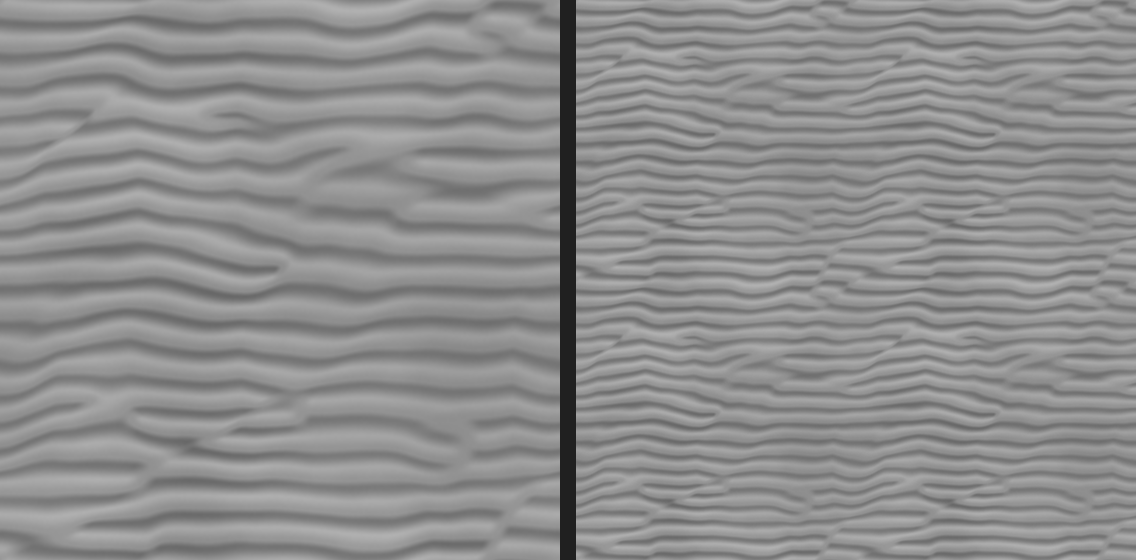
Left, the tile; right, the same tile 2 across and 2 down.
A WebGL 2 fragment shader for this texture:

```glsl
#version 300 es
precision highp float;

uniform vec2 u_resolution;
out vec4 outColor;

const float TAU = 6.2831853;
const int WAVE_COUNT = 28;
const float RIPPLES = 17.0;

// Integer hash of a cell and a seed, 0 to 1
float hash(ivec2 cell, int seed) {
    uint h = uint(cell.x) * 1597334673u ^ uint(cell.y) * 3812015801u ^ uint(seed) * 2798796415u;
    h = (h ^ (h >> 16)) * 2246822519u;
    h = (h ^ (h >> 13)) * 3266489917u;
    return float((h ^ (h >> 16)) >> 8) / 16777216.0;
}

// Value noise that wraps after the given number of cells
float wrapNoise(vec2 p, ivec2 cells, int seed) {
    vec2 q = p * vec2(cells);
    vec2 f = fract(q);
    ivec2 a = ivec2(floor(q)) % cells;
    ivec2 b = (a + 1) % cells;
    f = f * f * f * (f * (f * 6.0 - 15.0) + 10.0);
    float low = mix(hash(a, seed), hash(ivec2(b.x, a.y), seed), f.x);
    float high = mix(hash(ivec2(a.x, b.y), seed), hash(b, seed), f.x);
    return mix(low, high, f.y);
}

// Softly pointed peaks, so that crests kink upward
float peaks(vec2 p, ivec2 cells, int seed) {
    float d = 2.0 * wrapNoise(p, cells, seed) - 1.0;
    return 1.0 - sqrt(d * d + 0.01);
}

// Complex sum of whole-number waves; its phase forks where ripples merge
vec2 rippleField(vec2 p, float carrier, float lean) {
    float base = TAU * RIPPLES * p.y;
    vec2 sum = carrier * vec2(cos(base), sin(base));
    float gain = inversesqrt(float(WAVE_COUNT));
    for (int i = 0; i < WAVE_COUNT; i++) {
        float dy = floor(mix(-4.0, 5.0, hash(ivec2(i, 2), 11)));
        float kx = floor(mix(-3.0, 4.0, hash(ivec2(i, 1), 11))) - floor(lean * dy + 0.5);
        float angle = TAU * (dot(vec2(kx, RIPPLES + dy), p) + hash(ivec2(i, 3), 11));
        sum += gain * vec2(cos(angle), sin(angle));
    }
    return sum;
}

// Shade from crest (0) down the dark lee side to the next crest (1)
float rippleShade(float s) {
    float fall = 1.0 - smoothstep(0.21, 0.66, s);
    float lee = smoothstep(-0.01, 0.21, s) * fall;
    float slope = fall + smoothstep(0.6, 1.0, s);
    return 0.655 - 0.083 * slope - 0.122 * lee;
}

void main() {
    vec2 p = gl_FragCoord.xy / u_resolution;

    // Bend the crests
    vec2 q = p;
    q.y -= 0.036 * wrapNoise(p, ivec2(4, 2), 20);
    q.y -= 0.018 * peaks(p, ivec2(6, 3), 21);
    q.y -= 0.007 * wrapNoise(p, ivec2(14, 10), 22);

    // Ripples, fading where they fork
    vec2 field = rippleField(q, 0.85, 0.5);
    float s = fract(-atan(field.y, field.x) / TAU);
    float relief = smoothstep(0.0, 0.36, length(field));
    relief *= mix(0.75, 1.25, wrapNoise(p, ivec2(5, 6), 31));
    float shade = mix(0.575, rippleShade(s), relief);

    // Broad tone and fine sand
    shade += 0.040 * (wrapNoise(p, ivec2(3, 4), 40) - 0.5);
    shade += 0.044 * (wrapNoise(p, ivec2(6, 9), 41) - 0.5);
    shade += 0.012 * (wrapNoise(p, ivec2(24, 40), 42) - 0.5);
    shade += 0.006 * (wrapNoise(p, ivec2(200, 200), 43) - 0.5);

    outColor = vec4(vec3(shade), 1.0);
}
```
